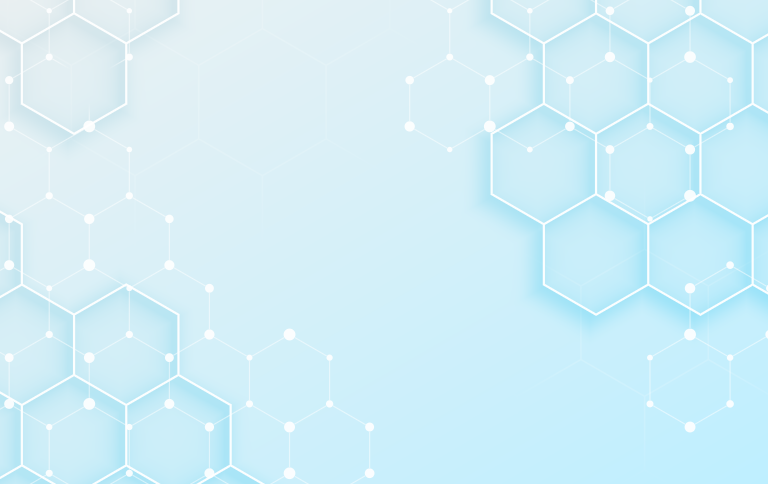
Give the GLSL for this background, as a WebGL 2 fragment shader.

```glsl
#version 300 es
precision highp float;
// Pale blue gradient with clusters of raised hexagons and a fine molecular net.
// Three hexagon lattices are walked by neighbour loops; rules per row choose the
// visible cells, and distances to them give the lines, dots and soft shadows.

uniform vec2 u_resolution;
out vec4 fragColor;

#define PANEL_SIZE 0.2157     // widths of the cells, in canvas heights
#define NET_SIZE 0.1655
#define GHOST_SIZE 0.2632
#define PANEL_LINE 0.0105     // half widths, in cell widths
#define NET_LINE 0.007
#define SHADOW_REACH 0.30
#define SHADOW_SHIFT vec2(-0.06, 0.06)
#define NET_ALPHA 0.50
#define GHOST_ALPHA 0.15
#define WARM_WHITE vec3(0.922, 0.945, 0.950)
#define ICE_BLUE vec3(0.745, 0.936, 1.000)

const float ROW_STEP = 0.8660254;

// Last visible panel on the left, for rows -1 to 5
const int PANEL_LAST[7] = int[7](0, 0, -9, -1, 0, 1, 1);
// Last net cell on the left, then first and last on the right, for rows -1 to 5
const ivec3 NET_SPAN[7] = ivec3[7](
    ivec3(0, 5, 7), ivec3(0, 5, 8), ivec3(0, 7, 7), ivec3(1, 9, 8),
    ivec3(1, 8, 8), ivec3(3, 8, 8), ivec3(3, 9, 8));

// Signed distance to a pointy-top hexagon of unit width
float hexDistance(vec2 p) {
    p = abs(p);
    return max(p.x, dot(p, vec2(0.5, ROW_STEP))) - 0.5;
}

// Lattice cells as (column, row); odd rows are moved by half a cell
vec2 cellCentre(ivec2 cell) {
    return vec2(float(cell.x) + 0.5 * float(cell.y & 1), float(cell.y) * ROW_STEP);
}

ivec2 nearCell(vec2 q) {
    int row = int(floor(q.y / ROW_STEP + 0.5));
    return ivec2(int(floor(q.x - 0.5 * float(row & 1) + 0.5)), row);
}

bool panelVisible(ivec2 cell) {
    int row = cell.y;
    bool right = row <= 2 && cell.x >= 5 - (row & 1);
    bool left = cell.x <= PANEL_LAST[clamp(row + 1, 0, 6)] && (row != 0 || cell.x == 0);
    return right || left;
}

bool netVisible(ivec2 cell) {
    ivec3 span = NET_SPAN[clamp(cell.y + 1, 0, 6)];
    bool left = cell.x <= span.x && (cell.x >= 0 || cell.y >= 3);
    return left || (cell.x >= span.y && cell.x <= span.z);
}

// Antialiased coverage of everything closer than the radius
float cover(float d, float radius, float pixel) {
    return clamp((radius - d) / pixel + 0.5, 0.0, 1.0);
}

// Returns line coverage and shadow strength of the raised panels
vec2 panels(vec2 q, float pixel) {
    float edge = 1e3, outer = 0.0, inner = 0.0;
    bool inside = false;
    ivec2 base = nearCell(q);
    for (int j = -1; j <= 1; j++)
    for (int i = -1; i <= 1; i++) {
        ivec2 cell = base + ivec2(i, j);
        if (!panelVisible(cell)) continue;
        vec2 local = q - cellCentre(cell);
        float d = hexDistance(local);
        float shifted = hexDistance(local - SHADOW_SHIFT);
        edge = min(edge, abs(d));
        float falloff = 1.0 - smoothstep(-0.08, SHADOW_REACH, shifted);
        outer = max(outer, falloff * falloff);
        if (d < 0.0) {
            inside = true;
            inner = 0.10 + 0.75 * exp(9.0 * min(shifted, 0.0));
        }
    }
    // The inner shade gathers at the upper right of each panel
    return vec2(cover(edge, PANEL_LINE, pixel), inside ? inner : outer);
}

// Thin cell outlines with a dot of varying size at each corner
float net(vec2 q, float pixel) {
    float edge = 1e3, dots = 0.0;
    ivec2 base = nearCell(q);
    for (int j = -1; j <= 1; j++)
    for (int i = -1; i <= 1; i++) {
        ivec2 cell = base + ivec2(i, j);
        if (!netVisible(cell)) continue;
        vec2 centre = cellCentre(cell);
        edge = min(edge, abs(hexDistance(q - centre)));
        for (int k = 0; k < 6; k++) {
            float angle = radians(30.0 + 60.0 * float(k));
            vec2 corner = centre + 0.57735 * vec2(cos(angle), sin(angle));
            float radius = 0.052 + 0.016 * cos(5.0 * corner.x - 2.5) + 0.006 * sin(7.0 * corner.y);
            dots = max(dots, cover(length(q - corner), radius, pixel));
        }
    }
    // Leave an opening around one upper corner
    float opening = smoothstep(0.25, 0.5, length(q - vec2(0.5, -0.289)));
    return opening * max(NET_ALPHA * cover(edge, NET_LINE, pixel), 0.9 * dots);
}

void main() {
    // Canvas heights, measured from the upper left corner
    vec2 p = vec2(gl_FragCoord.x, u_resolution.y - gl_FragCoord.y) / u_resolution.y;
    float pixel = 1.0 / u_resolution.y;
    float t = clamp(dot(p, vec2(0.5, 0.866)) / 1.66, 0.0, 1.0);
    vec3 color = mix(WARM_WHITE, ICE_BLUE, t);
    // Barely visible large cells in two soft regions
    vec2 g = (p - vec2(0.279, 0.211)) / GHOST_SIZE;
    float ghost = cover(abs(hexDistance(g - cellCentre(nearCell(g)))), 0.006, pixel / GHOST_SIZE);
    float region = max(1.0 - smoothstep(0.25, 0.48, length(p - vec2(0.42, 0.08))),
                       1.0 - smoothstep(0.15, 0.35, length(p - vec2(1.36, 0.68))));
    color = mix(color, vec3(1.0), GHOST_ALPHA * ghost * region);
    // Panels: shadows turn from grey to cyan along the gradient
    vec2 panel = panels((p - vec2(0.153, 0.152)) / PANEL_SIZE, pixel / PANEL_SIZE);
    vec3 shade = mix(vec3(0.93, 0.95, 0.96), vec3(0.78, 0.95, 0.985), min(1.4 * t, 1.0));
    color *= mix(vec3(1.0), shade, panel.y);
    color = mix(color, vec3(1.0), 0.95 * panel.x);
    color = mix(color, vec3(1.0), net((p - vec2(0.1017, 0.2134)) / NET_SIZE, pixel / NET_SIZE));
    fragColor = vec4(color, 1.0);
}
```
